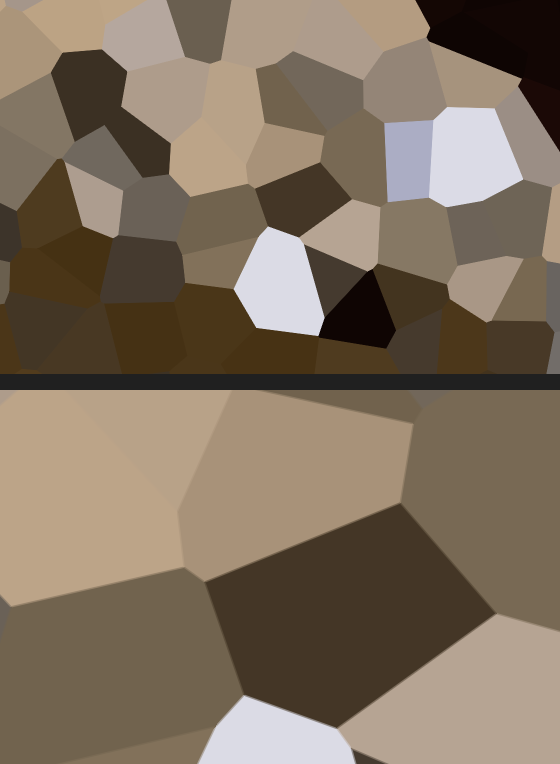
Top, the full canvas; bottom, a detail of the centre.
Reproduce this background procedurally as a Shadertoy shader.

```glsl
// Irregular mosaic of flat, straight-edged facets in earthy tones with a few pale glints.

const vec2 GRID = vec2(9.0, 6.0);     // facets across and up the canvas
const float JITTER = 0.96;            // how far sites stray from a regular grid
const float GLINT_GROWTH = 0.28;      // extra reach of the pale facets
const float EDGE_SOFTNESS = 0.0025;   // in canvas heights

const vec3 BLACK    = vec3(0.09, 0.03, 0.02);
const vec3 UMBER    = vec3(0.27, 0.21, 0.13);
const vec3 STONE    = vec3(0.46, 0.42, 0.37);
const vec3 SAND     = vec3(0.65, 0.58, 0.51);
const vec3 LAVENDER = vec3(0.67, 0.68, 0.77);
const vec3 WHITE    = vec3(0.86, 0.86, 0.90);

vec2 hash22(vec2 p) {
    vec3 q = fract(p.xyx * vec3(0.1031, 0.1030, 0.0973));
    q += dot(q, q.yzx + 33.33);
    return fract((q.xx + q.yz) * q.zy);
}

// 1 when the middle of a grid cell lies within radius of a spot
float nearSpot(vec2 cell, vec2 spot, float radius) {
    return step(distance(cell + 0.5, spot), radius);
}

float glintMask(vec2 cell) {
    return max(nearSpot(cell, vec2(7.5, 3.5), 0.6), nearSpot(cell, vec2(4.5, 1.5), 0.6));
}

float shadowMask(vec2 cell) {
    return max(nearSpot(cell, GRID, 1.9), nearSpot(cell, vec2(5.5, 0.5), 0.6));
}

vec2 facetSite(vec2 cell) {
    float stray = mix(JITTER, 0.35, glintMask(cell));
    return cell + 0.5 + stray * (hash22(cell + 17.0) - 0.5);
}

vec3 facetColor(vec2 cell) {
    // Tones rise from the lower left, with an evenly spread variation
    vec2 place = (cell + 0.5) / GRID;
    float variation = fract(dot(cell, vec2(0.7549, 0.5698)));
    float tone = dot(place, vec2(0.25, 0.75)) + 0.7 * (variation - 0.5);
    vec3 color = tone < 0.32 ? UMBER : tone < 0.63 ? STONE : SAND;

    // Individual brightness and warmth
    vec2 shade = hash22(cell + 71.0) - 0.5;
    color *= 1.0 + 0.26 * shade.x;
    color += shade.y * vec3(0.05, 0.0, -0.09);

    // Dark corner and pale accents
    color = mix(color, BLACK * (1.0 + shade.x), shadowMask(cell));
    color = mix(color, LAVENDER, nearSpot(cell, vec2(6.5, 3.5), 0.6));
    return mix(color, WHITE + 0.06 * shade.x, glintMask(cell));
}

void mainImage(out vec4 fragColor, in vec2 fragCoord) {
    vec2 p = fragCoord / iResolution.y * GRID.y;
    vec2 home = floor(p);

    // Two closest weighted sites; weights keep the borders straight
    float nearest = 1e5, second = 1e5;
    vec2 nearCell = home, nextCell = home;
    for (int j = -2; j <= 2; j++) {
        for (int i = -2; i <= 2; i++) {
            vec2 cell = home + vec2(i, j);
            vec2 offset = facetSite(cell) - p;
            float reach = dot(offset, offset) - GLINT_GROWTH * glintMask(cell);
            if (reach < nearest) {
                second = nearest;
                nextCell = nearCell;
                nearest = reach;
                nearCell = cell;
            } else if (reach < second) {
                second = reach;
                nextCell = cell;
            }
        }
    }

    // Distance to the shared border, used to blend the two facets
    float gap = max(distance(facetSite(nearCell), facetSite(nextCell)), 1e-3);
    float border = (second - nearest) / (2.0 * gap);
    float softness = max(EDGE_SOFTNESS, 1.0 / iResolution.y) * GRID.y;
    float blend = 0.5 - 0.5 * smoothstep(0.0, 0.5 * softness, border);
    fragColor = vec4(mix(facetColor(nearCell), facetColor(nextCell), blend), 1.0);
}
```
